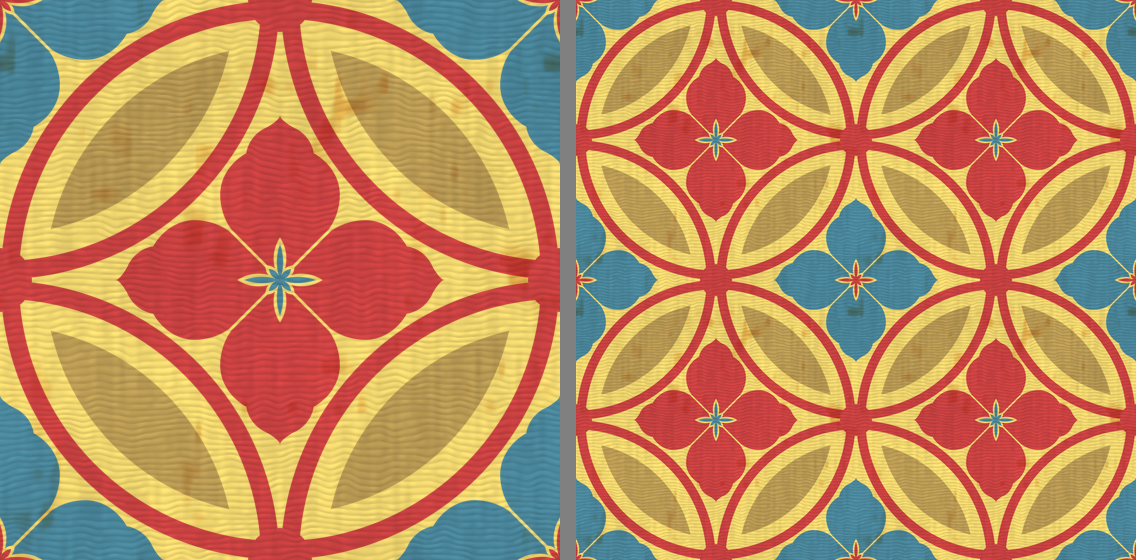
Left: one tile. Right: repeated 2 by 2.
Reproduce this pattern procedurally as a Shadertoy shader.

```glsl
// One seamless tile of interlaced rings, pointed lenses and four-petal flowers.
// Folding into a quadrant gives the symmetry; distance functions draw the flat
// shapes, and a wrapping height field of wavy threads shades them as cloth.

#define RING_RADIUS 0.4825
#define RING_HALF_WIDTH 0.0163
#define KNOT_RADIUS 0.057
#define LENS_RADIUS 0.419
#define PETAL_GAP 0.0025
#define THREAD_ROWS 88.0
#define THREAD_BUMPS 76.0
#define RELIEF 0.17
#define YELLOW vec3(0.925, 0.825, 0.425)
#define RED vec3(0.775, 0.25, 0.25)
#define OLIVE vec3(0.71, 0.59, 0.32)
#define BLUE vec3(0.28, 0.51, 0.59)

float hash(vec2 p) {
    vec3 q = fract(vec3(p.xyx) * 0.1031);
    q += dot(q, q.yzx + 33.33);
    return fract((q.x + q.y) * q.z);
}

// Value noise over the unit tile; cells must be whole numbers so it wraps.
float wrapNoise(vec2 p, vec2 cells) {
    p *= cells;
    vec2 i = floor(p), f = fract(p);
    f = f * f * (3.0 - 2.0 * f);
    vec2 a = mod(i, cells), b = mod(i + 1.0, cells);
    return mix(mix(hash(a), hash(vec2(b.x, a.y)), f.x),
               mix(hash(vec2(a.x, b.y)), hash(b), f.x), f.y);
}

// Height of wavy thread rows, each broken into its own bumps.
float threadHeight(vec2 p) {
    float wave = 1.8 * wrapNoise(p, vec2(9.0, 7.0)) + 1.1 * wrapNoise(p, vec2(34.0, 22.0));
    float y = p.y * THREAD_ROWS + wave;
    float row = mod(floor(y), THREAD_ROWS);
    float x = p.x * THREAD_BUMPS + hash(vec2(row, 7.0));
    float i = floor(x), f = smoothstep(0.0, 1.0, fract(x));
    float bump = mix(hash(vec2(mod(i, THREAD_BUMPS), row + 19.0)),
                     hash(vec2(mod(i + 1.0, THREAD_BUMPS), row + 19.0)), f);
    return sin(3.14159 * fract(y)) * (0.35 + 0.65 * bump);
}

float cover(float d) {
    float soft = 0.8 / min(iResolution.x, iResolution.y);
    return 1.0 - smoothstep(-soft, soft, d);
}

// Pointed leaf starting at the origin; p = (across, along).
float leaf(vec2 p, float halfLength, float halfWidth) {
    float r = (halfLength * halfLength + halfWidth * halfWidth) / (2.0 * halfWidth);
    return length(vec2(abs(p.x) + r - halfWidth, p.y - halfLength)) - r;
}

// Petal in folded coordinates: x across, y along, with x <= y.
float petal(vec2 p) {
    vec2 b = p - vec2(0.0, 0.1523);
    b.y *= b.y > 0.0 ? 1.19 : 1.0;
    float body = length(b) - 0.1068;
    float wedge = p.y - 0.0755;
    float crown = length(p - vec2(0.0, 0.216)) - 0.0612;
    float fall = max(0.293 - p.y, 0.0) / 0.0234;
    float tip = max(0.75 * (p.x - 0.0286 * pow(fall, 1.5)), 0.268 - p.y);
    tip = max(tip, p.y - 0.293);
    float shape = min(min(body, wedge), min(crown, tip));
    return max(shape, PETAL_GAP - (p.y - p.x) * 0.7071);
}

// Eight-ray star: long leaves on the axes, short ones on the diagonals.
float star(vec2 p, vec2 longRay, vec2 shortRay, float core) {
    vec2 diagonal = vec2(p.y - p.x, p.x + p.y) * 0.7071;
    float rays = min(leaf(p, longRay.x, longRay.y), leaf(diagonal, shortRay.x, shortRay.y));
    return min(rays, length(p) - core);
}

vec3 addFlower(vec3 color, vec2 p, vec3 petalColor, vec3 starColor) {
    p = vec2(min(p.x, p.y), max(p.x, p.y));
    color = mix(color, petalColor, cover(petal(p)));
    float rim = star(p, vec2(0.038, 0.0113), vec2(0.0182, 0.0085), 0.0165);
    float heart = star(p, vec2(0.032, 0.0056), vec2(0.0137, 0.0052), 0.0105);
    color = mix(color, YELLOW, cover(rim));
    return mix(color, starColor, cover(heart));
}

void mainImage(out vec4 fragColor, in vec2 fragCoord) {
    vec2 uv = fragCoord / iResolution.xy;
    vec2 fromCenter = abs(uv - 0.5);
    vec2 fromCorner = 0.5 - fromCenter;
    float rc = length(fromCenter), rk = length(fromCorner);

    // Flat motif
    vec3 color = mix(YELLOW, OLIVE, cover(max(rc, rk) - LENS_RADIUS));
    color = addFlower(color, fromCenter, RED, BLUE);
    color = addFlower(color, fromCorner, BLUE, RED);
    float rings = min(abs(rc - RING_RADIUS), abs(rk - RING_RADIUS)) - RING_HALF_WIDTH;
    float knots = min(length(fromCenter - vec2(0.5, 0.0)),
                      length(fromCenter - vec2(0.0, 0.5))) - KNOT_RADIUS;
    color = mix(color, RED, cover(min(rings, knots)));

    // Thread relief lit from above, with faint vertical streaks
    vec2 toLight = vec2(-0.0006, 0.0017);
    float slope = threadHeight(uv - toLight) - threadHeight(uv + toLight);
    float shade = 1.0 + RELIEF * 0.6 * slope + RELIEF * 0.5 * (threadHeight(uv) - 0.43);
    shade += 0.07 * (wrapNoise(uv, vec2(96.0, 9.0)) - 0.5);
    shade += 0.05 * (wrapNoise(uv, vec2(7.0, 6.0)) - 0.5);

    // Sparse warm stains
    float stain = smoothstep(0.62, 0.95, wrapNoise(uv, vec2(48.0, 26.0)))
                * smoothstep(0.6, 0.95, wrapNoise(uv + 0.37, vec2(11.0, 9.0)));
    color *= mix(vec3(1.0), vec3(0.93, 0.8, 0.66), stain);
    fragColor = vec4(clamp(color * shade, 0.0, 1.0), 1.0);
}
```
